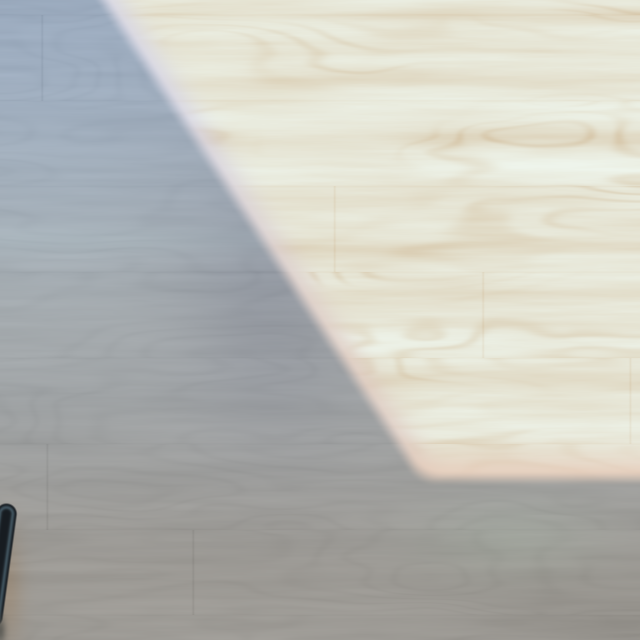
Give the GLSL for this texture, as a WebGL 2 fragment shader.

```glsl
#version 300 es
precision highp float;

uniform vec2 u_resolution;
out vec4 fragColor;

const float PLANK_HEIGHT = 0.134;
const float FIRST_SEAM = 0.9766;
const vec2 LIGHT_CORNER = vec2(0.658, 0.251);
const vec2 LIGHT_NORMAL = vec2(0.832, 0.554);

float hash(vec2 p) {
    p = fract(p * vec2(0.1031, 0.1137));
    p += dot(p, p.yx + 33.33);
    return fract((p.x + p.y) * p.x * 17.13);
}

float noise(vec2 p) {
    vec2 i = floor(p), f = fract(p);
    f = f * f * (3.0 - 2.0 * f);
    float low = mix(hash(i), hash(i + vec2(1, 0)), f.x);
    float high = mix(hash(i + vec2(0, 1)), hash(i + vec2(1, 1)), f.x);
    return mix(low, high, f.y);
}

float fbm(vec2 p) {
    float sum = 0.0, amp = 0.53;
    for (int i = 0; i < 4; i++) {
        sum += amp * noise(p);
        p = p * 2.03 + 17.7;
        amp *= 0.5;
    }
    return sum;
}

float band(float x, float center, float width) {
    float t = (x - center) / width;
    return exp(-t * t);
}

float blob(vec2 p, vec2 center, vec2 size) {
    vec2 q = (p - center) / size;
    return exp(-dot(q, q));
}

float capsule(vec2 p, vec2 a, vec2 b, float radius) {
    vec2 pa = p - a, ba = b - a;
    return length(pa - ba * clamp(dot(pa, ba) / dot(ba, ba), 0.0, 1.0)) - radius;
}

float smoothMin(float a, float b, float k) {
    float h = max(k - abs(a - b), 0.0) / k;
    return min(a, b) - h * h * k * 0.25;
}

// Growth rings: contour lines of a field stretched along the plank.
float growthRings(vec2 p, float row) {
    float field = noise(vec2(p.x * 3.2 + row * 7.3, p.y * 15.0 + row * 3.1));
    field += 0.25 * noise(vec2(p.x * 9.0, p.y * 38.0));
    return pow(0.5 + 0.5 * sin(field * 34.0), 3.0);
}

// Dark streaks minus pale gaps across the lit boards.
float broadStreaks(vec2 p) {
    float y = p.y + 0.009 * (noise(vec2(p.x * 5.0, p.y * 9.0)) - 0.5);
    float dark[6] = float[6](0.978, 0.874, 0.785, 0.612, 0.540, 0.405);
    float pale[4] = float[4](0.830, 0.730, 0.460, 0.330);
    float sum = 0.0;
    for (int i = 0; i < 6; i++) sum += band(y, dark[i], 0.013);
    for (int i = 0; i < 4; i++) sum -= 0.7 * band(y, pale[i], 0.024);
    return sum;
}

// x: line between rows, y: butt joint within a row.
vec2 plankSeams(vec2 p, float rowCoord) {
    float joints[8] = float[8](0.066, -1.0, 0.523, 0.755, 0.985, 0.074, 0.302, -1.0);
    float row = floor(rowCoord);
    float edge = abs(rowCoord - floor(rowCoord + 0.5)) * PLANK_HEIGHT;
    float joint = row < 0.0 ? -1.0 : joints[int(min(row, 7.0))];
    return vec2(band(edge, 0.0, 0.0018), band(p.x, joint, 0.0018));
}

vec3 shadedWood(vec2 p, float streak, float rings, vec2 seams) {
    vec3 warm = vec3(0.615, 0.605, 0.585);
    vec3 neutral = vec3(0.625, 0.640, 0.650);
    vec3 sky = vec3(0.615, 0.675, 0.750);
    vec3 color = mix(warm, neutral, smoothstep(0.08, 0.45, p.y));
    color = mix(color, sky, smoothstep(0.42, 1.0, p.y));
    color += vec3(0.025, 0.035, 0.038) * blob(p, vec2(0.06, 0.64), vec2(0.25, 0.22));
    color += vec3(0.010, 0.030, 0.018) * blob(p, vec2(0.80, 0.16), vec2(0.14, 0.06));
    color -= vec3(0.030, 0.032, 0.035) * blob(p, vec2(0.95, 0.03), vec2(0.30, 0.09));
    color -= vec3(0.045, 0.045, 0.030) * blob(p, vec2(0.42, 0.52), vec2(0.13, 0.20));
    color += 0.075 * (streak - 0.5) - 0.012 * (rings - 0.3);
    color += vec3(0.015, 0.022, 0.020) * band(p.y, 0.625, 0.022);
    return color - 0.014 * seams.x - 0.035 * seams.y;
}

vec3 sunlitWood(vec2 p, float streak, float rings, vec2 seams) {
    vec3 cream = vec3(0.920, 0.932, 0.885);
    vec3 tan_ = vec3(0.835, 0.765, 0.645);
    float patches = smoothstep(0.25, 0.75, noise(p * vec2(4.0, 17.0) + 5.0));
    float grain = 0.17 + 0.75 * (streak - 0.5) + 0.34 * rings * patches;
    grain += 0.27 * broadStreaks(p) * (0.5 + 0.8 * patches);
    grain += 0.12 * seams.x + 0.22 * seams.y;
    return mix(cream, tan_, clamp(grain, -0.15, 0.9));
}

void main() {
    vec2 p = gl_FragCoord.xy / u_resolution;
    float rowCoord = (FIRST_SEAM - p.y) / PLANK_HEIGHT;
    vec2 seams = plankSeams(p, rowCoord);
    float rings = growthRings(p, floor(rowCoord));
    float streak = 0.6 * fbm(p * vec2(3.0, 42.0)) + 0.4 * fbm(p * vec2(7.0, 120.0) + 9.0);

    // Sun patch with a soft, tinted rim
    float slant = dot(p - LIGHT_CORNER, LIGHT_NORMAL);
    float sill = p.y - LIGHT_CORNER.y;
    float inside = smoothMin(slant, sill, 0.025);
    vec3 lit = sunlitWood(p, streak, rings, seams);
    vec3 slantTint = mix(vec3(0.875, 0.800, 0.770), vec3(0.840, 0.835, 0.900), smoothstep(0.4, 0.9, p.y));
    lit = mix(lit, slantTint, 0.85 * exp(-pow(max(slant, 0.0) / 0.030, 2.0)));
    lit = mix(lit, vec3(0.900, 0.800, 0.730), 0.9 * exp(-pow(max(sill, 0.0) / 0.038, 2.0)));
    vec3 color = shadedWood(p, streak, rings, seams);
    color = mix(color, lit, smoothstep(-0.012, 0.014, inside));

    // Dark rod at the left border, with a warm cast beside it
    color -= vec3(0.01, 0.05, 0.09) * blob(p, vec2(0.012, 0.08), vec2(0.024, 0.09));
    float rod = capsule(p, vec2(0.010, 0.197), vec2(-0.012, 0.036), 0.016);
    vec3 rodColor = mix(vec3(0.09, 0.11, 0.13), vec3(0.24, 0.31, 0.35), band(rod, -0.006, 0.003));
    color = mix(color, rodColor, smoothstep(0.002, -0.002, rod));
    color = mix(color, vec3(0.32, 0.32, 0.30), 0.8 * blob(p, vec2(0.0, 0.015), vec2(0.009, 0.022)));

    fragColor = vec4(clamp(color, 0.0, 1.0), 1.0);
}
```
